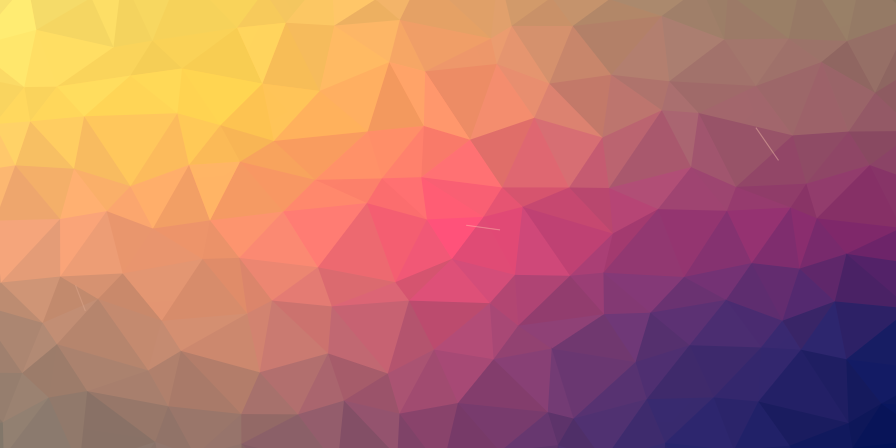
A WebGL 2 fragment shader for this background:

```glsl
#version 300 es
precision highp float;

uniform vec2 u_resolution;
out vec4 outColor;

#define CELL vec2(0.136, 0.105)
#define ORIGIN vec2(0.03, -0.014)
#define JITTER vec2(0.68, 0.7)
#define FACET_CONTRAST 0.045
#define GLINT_STRENGTH 0.4
#define GLINT_WIDTH 0.0004

vec2 hash2(vec2 p) {
    vec3 q = fract(p.xyx * vec3(0.1031, 0.1030, 0.0973));
    q += dot(q, q.yzx + 33.33);
    return fract((q.xx + q.yz) * q.zy);
}

// Weight of control line k, out of five evenly spaced from 0 to 1
float tent(float v, float k) {
    return max(0.0, 1.0 - abs(v * 4.0 - k));
}

vec3 band(float x, vec3 a, vec3 b, vec3 c, vec3 d, vec3 e) {
    return a * tent(x, 0.0) + b * tent(x, 1.0) + c * tent(x, 2.0)
         + d * tent(x, 3.0) + e * tent(x, 4.0);
}

// Gradient mesh: yellow upper left, pink centre, navy lower right, grey corners
vec3 gradientMesh(vec2 uv) {
    uv = clamp(uv, 0.0, 1.0);
    vec3 top = band(uv.x, vec3(1.0, 0.91, 0.45), vec3(1.0, 0.85, 0.36),
        vec3(0.93, 0.66, 0.42), vec3(0.64, 0.52, 0.42), vec3(0.56, 0.47, 0.38));
    vec3 upper = band(uv.x, vec3(1.0, 0.84, 0.37), vec3(1.0, 0.81, 0.30),
        vec3(1.0, 0.56, 0.41), vec3(0.66, 0.42, 0.43), vec3(0.57, 0.35, 0.39));
    vec3 middle = band(uv.x, vec3(0.96, 0.64, 0.47), vec3(1.0, 0.61, 0.43),
        vec3(1.0, 0.31, 0.46), vec3(0.62, 0.22, 0.45), vec3(0.50, 0.14, 0.40));
    vec3 lower = band(uv.x, vec3(0.67, 0.53, 0.45), vec3(0.80, 0.53, 0.42),
        vec3(0.72, 0.30, 0.45), vec3(0.33, 0.19, 0.45), vec3(0.10, 0.12, 0.40));
    vec3 bottom = band(uv.x, vec3(0.51, 0.47, 0.42), vec3(0.56, 0.44, 0.41),
        vec3(0.50, 0.24, 0.42), vec3(0.17, 0.15, 0.42), vec3(0.01, 0.07, 0.34));
    return band(uv.y, bottom, lower, middle, upper, top);
}

// Jittered lattice with every other row shifted by half a cell
vec2 latticePoint(vec2 id) {
    vec2 offset = (hash2(id + 37.0) - 0.5) * JITTER;
    offset.x += 0.5 * mod(id.y, 2.0);
    return ORIGIN + (id + offset) * CELL;
}

// Signed distance to the left side of the line from a to b
float edgeSide(vec2 p, vec2 a, vec2 b) {
    vec2 e = b - a;
    return (e.x * (p.y - a.y) - e.y * (p.x - a.x)) / length(e);
}

// Adds one flat triangle, weighted by its pixel coverage
void addFacet(inout vec4 sum, vec2 p, vec2 a, vec2 b, vec2 c, float aspect, float shade) {
    float inside = min(edgeSide(p, a, b), min(edgeSide(p, b, c), edgeSide(p, c, a)));
    float coverage = clamp(inside * u_resolution.y + 0.5, 0.0, 1.0);
    if (coverage > 0.0) {
        vec2 facetCenter = (a + b + c) / 3.0;
        vec3 tint = gradientMesh(facetCenter / vec2(aspect, 1.0));
        tint *= 1.0 + (shade - 0.5) * 2.0 * FACET_CONTRAST;
        sum += vec4(tint, 1.0) * coverage;
    }
}

// Thin bright seam between two points
float glint(vec2 p, vec2 a, vec2 b) {
    vec2 e = b - a;
    float t = clamp(dot(p - a, e) / dot(e, e), 0.0, 1.0);
    float d = length(p - a - e * t);
    return 1.0 - smoothstep(0.0, GLINT_WIDTH + 1.0 / u_resolution.y, d);
}

void main() {
    float aspect = u_resolution.x / u_resolution.y;
    vec2 p = gl_FragCoord.xy / u_resolution.y;
    vec2 home = floor((p - ORIGIN) / CELL);
    vec4 sum = vec4(gradientMesh(p / vec2(aspect, 1.0)), 1.0) * 0.001;

    // Two facets per nearby cell, split along the shorter diagonal
    for (int j = -1; j <= 1; j++) {
        for (int i = -2; i <= 1; i++) {
            vec2 id = home + vec2(i, j);
            vec2 a = latticePoint(id);
            vec2 b = latticePoint(id + vec2(1, 0));
            vec2 c = latticePoint(id + vec2(0, 1));
            vec2 d = latticePoint(id + vec2(1, 1));
            vec2 shade = hash2(id + 91.0);
            bool rising = distance(a, d) < distance(b, c);
            addFacet(sum, p, a, b, rising ? d : c, aspect, shade.x);
            addFacet(sum, p, rising ? a : b, d, c, aspect, shade.y);
        }
    }
    vec3 color = sum.rgb / sum.a;

    // A few light seams
    vec2 q = vec2(p.x * 2.0 / aspect, p.y);
    float seams = glint(q, vec2(1.042, 0.497), vec2(1.115, 0.487));
    seams += glint(q, vec2(1.688, 0.714), vec2(1.737, 0.643));
    seams += 0.5 * glint(q, vec2(0.169, 0.362), vec2(0.19, 0.307));
    color = mix(color, vec3(1.0, 0.8, 0.7), seams * GLINT_STRENGTH);
    outColor = vec4(clamp(color, 0.0, 1.0), 1.0);
}
```
